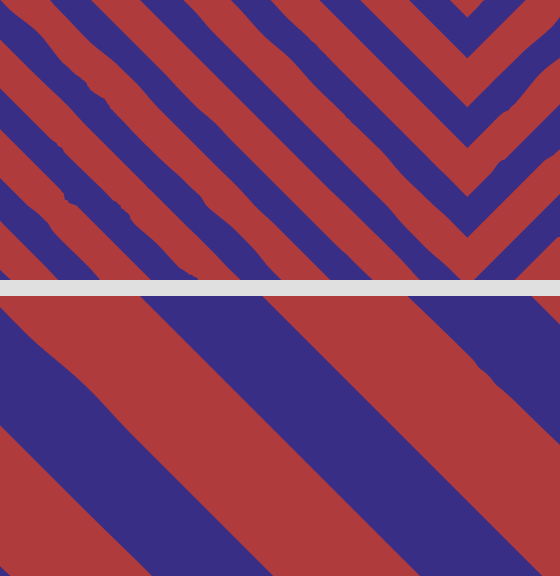
Top, the full canvas; bottom, a detail of the centre.
A WebGL 2 fragment shader for this pattern:

```glsl
#version 300 es
precision highp float;
// Draws broad red and blue chevron stripes folded off-centre, with patchily worn edges.

uniform vec2 u_resolution;
out vec4 outColor;

// Lengths are in canvas heights.
#define RED vec3(0.69, 0.23, 0.24)
#define BLUE vec3(0.22, 0.18, 0.52)
#define FOLD_X 1.669
#define PERIOD 0.3203
#define BAND_WIDTH 0.1458
#define BAND_CENTRE 0.1354
#define WOBBLE 0.022
#define WOBBLE_FREQ 7.0
#define NICK_DEPTH 0.022
#define NICK_FREQ 45.0
#define NICK_RARITY 0.82

float hash(vec2 p) {
    return fract(sin(dot(p, vec2(127.1, 311.7))) * 43758.5);
}

// Smooth 1D value noise, independent for each seed.
float noise(float x, float seed) {
    float cell = floor(x);
    float f = fract(x);
    f = f * f * (3.0 - 2.0 * f);
    return mix(hash(vec2(cell, seed)), hash(vec2(cell + 1.0, seed)), f);
}

// Outward shift of an edge: slow bends plus rare rough nicks.
float edgeWear(float along, float seed) {
    float bendMask = smoothstep(0.5, 0.75, noise(along * 2.5, seed + 0.31));
    float bend = (noise(along * WOBBLE_FREQ, seed + 0.57) - 0.5) * WOBBLE * bendMask;
    float nickMask = smoothstep(NICK_RARITY, NICK_RARITY + 0.1, noise(along * 6.0, seed));
    float grain = 0.75 * noise(along * NICK_FREQ, seed + 0.73)
                + 0.25 * noise(along * NICK_FREQ * 2.3, seed + 0.89);
    return bend + NICK_DEPTH * grain * nickMask;
}

void main() {
    vec2 p = gl_FragCoord.xy / u_resolution.y;
    float pixel = 1.0 / u_resolution.y;

    // Fold the plane, then measure across and along the diagonal arms.
    float side = step(FOLD_X, p.x);
    float arm = abs(p.x - FOLD_X);
    float depth = 1.0 - p.y;
    float across = depth + arm - BAND_CENTRE;
    float along = (arm - depth) * 0.7071;

    // Nearest band, and which of its two edges is closer.
    float band = floor(across / PERIOD + 0.5);
    float offset = across - band * PERIOD;
    float seed = band * 2.0 + step(0.0, offset) + side * 40.0;

    // Distance to the worn edge; the fold itself stays crisp.
    float dist = (abs(offset) - 0.5 * BAND_WIDTH) * 0.7071;
    dist -= edgeWear(along, seed) * smoothstep(0.02, 0.15, arm);

    float red = smoothstep(-0.7 * pixel, 0.7 * pixel, dist);
    outColor = vec4(mix(BLUE, RED, red), 1.0);
}
```
